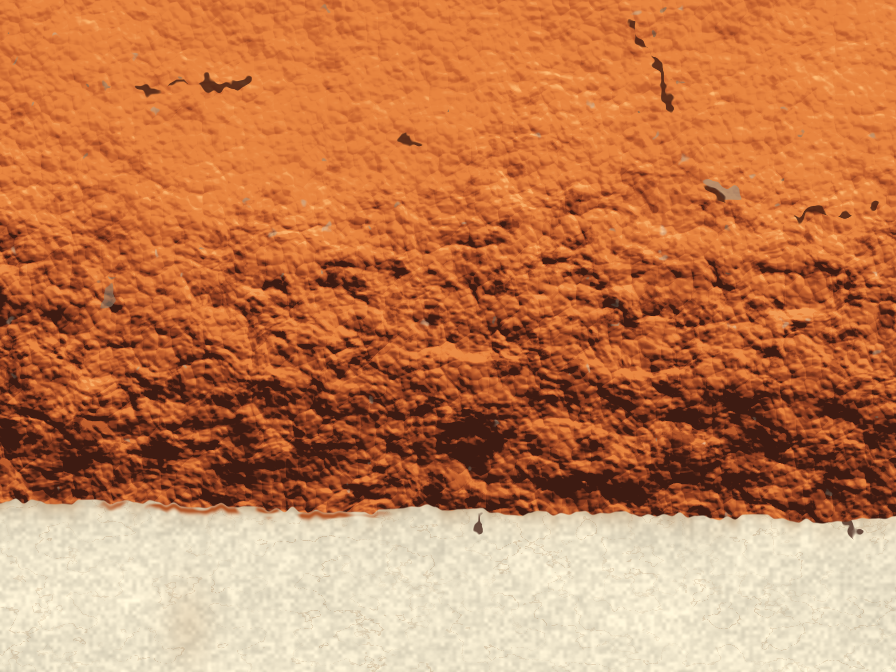
Reproduce this texture procedurally as a WebGL 1 fragment shader.

```glsl
precision highp float;
// Sunlit rough orange render above a band of pale plaster.
// A noise and pebble height field is lit by its slope towards the sun, with
// short marched shadows; chips, cracks and stains are layered over it.

uniform vec2 u_resolution;

const vec3 SHADOW = vec3(0.24, 0.105, 0.07);
const vec3 RUST = vec3(0.56, 0.24, 0.125);
const vec3 CLAY = vec3(0.77, 0.38, 0.18);
const vec3 ORANGE = vec3(0.91, 0.52, 0.25);
const vec3 GLINT = vec3(1.0, 0.73, 0.45);
const vec3 PLASTER = vec3(0.95, 0.91, 0.805);
const vec3 STAIN = vec3(0.69, 0.55, 0.40);
const vec3 STONE = vec3(0.66, 0.58, 0.49);
const vec2 SUN = vec2(0.42, 0.91);
const float SUN_SLOPE = 0.5;
const float SLOPE_STEP = 0.003;
const float SLOPE_GAIN = 0.38;
const float CHIP_CELLS = 28.0;

vec2 hash2(vec2 p) {
  vec3 q = fract(vec3(p.xyx) * vec3(0.1031, 0.1030, 0.0973));
  q += dot(q, q.yzx + 33.33);
  return fract((q.xx + q.yz) * q.zy);
}

float noise(vec2 p) {
  vec2 i = floor(p), f = fract(p);
  f = f * f * (3.0 - 2.0 * f);
  float low = mix(hash2(i).x, hash2(i + vec2(1.0, 0.0)).x, f.x);
  float high = mix(hash2(i + vec2(0.0, 1.0)).x, hash2(i + vec2(1.0)).x, f.x);
  return mix(low, high, f.y);
}

float fbm(vec2 p) {
  float sum = 0.0, amp = 0.5;
  for (int i = 0; i < 5; i++) {
    sum += amp * noise(p);
    p = mat2(1.6, 1.2, -1.2, 1.6) * p + 7.3;
    amp *= 0.5;
  }
  return sum;
}

// Rounded lumps: one dome around the nearest jittered cell point.
float lumps(vec2 p) {
  vec2 cell = floor(p), f = fract(p);
  float nearest = 1.0;
  for (int j = -1; j <= 1; j++) {
    for (int i = -1; i <= 1; i++) {
      vec2 o = vec2(float(i), float(j));
      vec2 d = o + hash2(cell + o) - f;
      nearest = min(nearest, dot(d, d));
    }
  }
  return 1.0 - nearest;
}

float roughness(vec2 p) {
  float wave = p.y + 0.3 * (noise(p * 5.0 + 3.0) - 0.5);
  return mix(1.1, 0.3, smoothstep(0.42, 0.92, wave));
}

float relief(vec2 p) {
  vec2 warped = p + 0.022 * (vec2(noise(p * 22.0), noise(p * 22.0 + 40.0)) - 0.5);
  float coarse = 0.05 * fbm(warped * vec2(12.0, 16.0)) + 0.011 * lumps(warped * vec2(30.0, 35.0));
  float grain = 0.0058 * lumps(p * 66.0) + 0.0042 * noise(p * 135.0 + 4.0);
  return coarse * roughness(p) + grain * (0.3 + 0.7 * roughness(p));
}

// Broken dark crack from a to b, in separate ragged spots: 1 inside, 0 outside.
float crack(vec2 p, vec2 a, vec2 b, float width) {
  vec2 q = p + 0.018 * (vec2(noise(p * 38.0), noise(p * 38.0 + 19.0)) - 0.5);
  q += 0.012 * (vec2(noise(p * 110.0), noise(p * 110.0 + 31.0)) - 0.5);
  vec2 ab = b - a;
  float d = length(q - a - ab * clamp(dot(q - a, ab) / dot(ab, ab), 0.0, 1.0));
  float ragged = width * (2.4 * noise(p * 62.0 + 8.0) - 0.75);
  return 1.0 - smoothstep(-0.002, 0.0015, d - ragged);
}

float blob(vec2 p, vec2 center, vec2 size) {
  vec2 d = (p - center) / size;
  return exp(-dot(d, d));
}

float edgeHeight(float x) {
  float trend = 0.253 - 0.02 * smoothstep(0.1, 0.75, x) - 0.006 * smoothstep(0.9, 1.3, x);
  float rise = 0.014 * exp(-pow((x - 0.66) / 0.075, 2.0));
  float jag = 0.007 * (noise(vec2(x * 15.0, 2.0)) - 0.5) + 0.009 * (noise(vec2(x * 85.0, 5.0)) - 0.5);
  return trend + rise + jag;
}

vec3 ramp(float t) {
  vec3 c = mix(SHADOW, RUST, smoothstep(0.0, 0.32, t));
  c = mix(c, CLAY, smoothstep(0.28, 0.55, t));
  c = mix(c, ORANGE, smoothstep(0.5, 0.78, t));
  return mix(c, GLINT, smoothstep(0.8, 1.15, t));
}

vec3 renderWall(vec2 p, float above) {
  // Broad tone: bright at the top, dark under the swelling foot.
  float tone = mix(0.33, 0.71, smoothstep(0.22, 0.88, p.y)) + 0.2 * (fbm(p * 6.0) - 0.5);
  tone += 0.13 * blob(p, vec2(1.2, 0.86), vec2(0.22, 0.14)) + 0.08 * blob(p, vec2(0.46, 0.8), vec2(0.17, 0.1));
  tone += 0.22 * blob(p, vec2(0.15, 0.42), vec2(0.05, 0.04)) - 0.08 * blob(p, vec2(0.0, 0.58), vec2(0.2, 0.13));
  tone += 0.1 * (noise(p * vec2(14.0, 150.0)) - 0.5) * smoothstep(0.6, 0.8, p.y);
  // Sun on the relief, then shadows thrown by higher lumps.
  float h = relief(p);
  float slope = (h - relief(p + SUN * SLOPE_STEP)) / SLOPE_STEP;
  float block = 0.0;
  for (int i = 1; i <= 4; i++) {
    float reach = 0.006 * float(i);
    block = max(block, relief(p + SUN * reach) - h - reach * SUN_SLOPE);
  }
  tone += SLOPE_GAIN * clamp(slope, -1.0, 1.1);
  tone -= 0.36 * smoothstep(0.0, 0.007, block);
  // Pits everywhere, and small hollows in a band above the foot.
  tone -= 0.3 * roughness(p) * smoothstep(0.56, 0.7, fbm(p * vec2(34.0, 42.0) + 11.0));
  float band = smoothstep(0.0, 0.05, above) * (1.0 - smoothstep(0.1, 0.22, above));
  tone -= 0.32 * band * smoothstep(0.48, 0.62, fbm(p * vec2(17.0, 38.0) + 5.0));
  vec3 color = ramp(tone);
  // Scattered chips of bare stone.
  vec2 cell = floor(p * CHIP_CELLS);
  vec2 pick = hash2(cell + 71.0);
  vec2 d = fract(p * CHIP_CELLS) - 0.3 - 0.4 * hash2(cell + 13.0);
  d += 0.35 * (vec2(noise(p * 110.0), noise(p * 110.0 + 9.0)) - 0.5);
  float chip = step(0.9, pick.x) * (1.0 - smoothstep(0.04, 0.09 + 0.1 * pick.y, length(d)));
  color = mix(color, STONE * (0.65 + 0.5 * pick.y + 0.3 * slope), 0.6 * chip);
  color = mix(color, STONE * 0.85, 0.6 * crack(p, vec2(0.157, 0.55), vec2(0.16, 0.585), 0.012));
  color = mix(color, STONE, 0.7 * crack(p, vec2(1.06, 0.727), vec2(1.09, 0.71), 0.012));
  // Larger cracks.
  float dark = crack(p, vec2(0.945, 0.97), vec2(1.0, 0.845), 0.008);
  dark = max(dark, crack(p, vec2(0.2, 0.87), vec2(0.37, 0.875), 0.007));
  dark = max(dark, crack(p, vec2(1.19, 0.68), vec2(1.3, 0.69), 0.008));
  dark = max(dark, crack(p, vec2(0.605, 0.8), vec2(0.62, 0.785), 0.009));
  dark = max(dark, crack(p, vec2(1.05, 0.715), vec2(1.09, 0.697), 0.008));
  return mix(color, SHADOW, 0.8 * dark);
}

vec3 plasterBand(vec2 p, float below) {
  float cloud = fbm(p * vec2(5.0, 9.0) + 20.0) - 0.5;
  float grain = 0.13 * (noise(p * 170.0) - 0.5) + 0.1 * (fbm(p * vec2(60.0, 90.0)) - 0.5);
  vec3 color = PLASTER * (0.985 + grain + 0.12 * cloud);
  float vein = abs(fbm(p * vec2(24.0, 38.0) + 2.0) - 0.5);
  color = mix(color, STAIN, 0.35 * (1.0 - smoothstep(0.0, 0.02, vein)) * noise(p * 25.0));
  float seep = exp(-below * 70.0) * (0.1 + 0.6 * noise(p * 45.0));
  color = mix(color, STAIN, seep + 0.22 * blob(p, vec2(0.28, 0.07), vec2(0.035, 0.06)));
  // Red paint smeared just under the edge, and two dark drips.
  float smear = smoothstep(0.1, 0.2, p.x) * (1.0 - smoothstep(0.5, 0.62, p.x));
  smear *= exp(-pow((below - 0.005) / 0.005, 2.0)) * smoothstep(0.35, 0.6, noise(p * vec2(30.0, 90.0)));
  color = mix(color, CLAY * 0.9, smear);
  float drip = max(crack(p, vec2(0.71, 0.24), vec2(0.715, 0.22), 0.007), crack(p, vec2(1.27, 0.225), vec2(1.272, 0.185), 0.007));
  return mix(color, SHADOW, 0.75 * drip);
}

void main() {
  vec2 p = gl_FragCoord.xy / u_resolution.y;
  float above = p.y - edgeHeight(p.x);
  float soft = 1.0 / u_resolution.y;
  vec3 color = mix(plasterBand(p, max(-above, 0.0)), renderWall(p, above), smoothstep(-soft, soft, above));
  gl_FragColor = vec4(clamp(color, 0.0, 1.0), 1.0);
}
```
